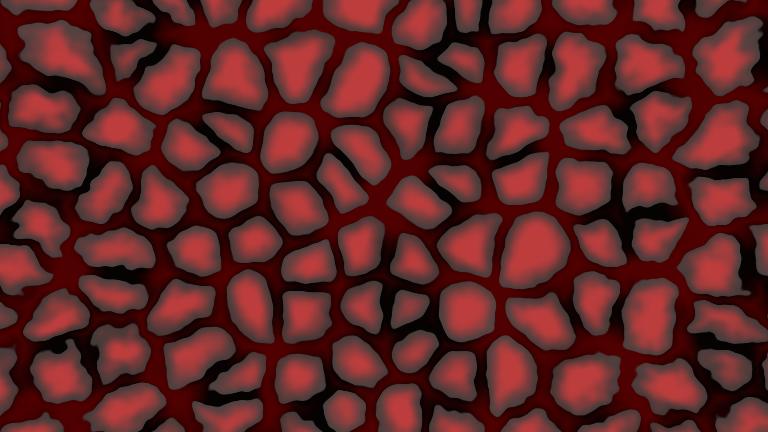
This texture is drawn by a WebGL 2 fragment shader. Its source:

```glsl
#version 300 es
precision highp float;
// Glowing red cells with grey rims, parted by dark crimson walls.

uniform vec2 u_resolution;
out vec4 fragColor;

const float CENTRE_DENSITY = 7.6;   // cells per canvas height
const float DENSITY_FALLOFF = 0.9;  // cells grow toward the canvas edge
const float JITTER = 0.8;
const float WALL_HALF_WIDTH = 0.088;
const float CORNER_SHARPNESS = 16.0;

// Two pseudo-random values in 0..1 per lattice point
vec2 hash2(vec2 cell) {
    uvec2 h = uvec2(ivec2(cell) + 4096);
    h = h * 1664525u + 1013904223u;
    h.x += h.y * 1664525u;
    h.y += h.x * 1664525u;
    h ^= h >> 16u;
    h.x += h.y * 1664525u;
    h.y += h.x * 1664525u;
    h ^= h >> 16u;
    return vec2(h & 65535u) / 65535.0;
}

float cornerGradient(vec2 corner, vec2 offset) {
    return dot(hash2(corner) * 2.0 - 1.0, offset);
}

float gradientNoise(vec2 p) {
    vec2 i = floor(p);
    vec2 f = p - i;
    vec2 u = f * f * f * (f * (f * 6.0 - 15.0) + 10.0);
    vec2 e = vec2(1.0, 0.0);
    float low = mix(cornerGradient(i, f), cornerGradient(i + e, f - e), u.x);
    float high = mix(cornerGradient(i + e.yx, f - e.yx), cornerGradient(i + 1.0, f - 1.0), u.x);
    return mix(low, high, u.y);
}

vec2 warp(vec2 p, float frequency, float amount) {
    vec2 q = p * frequency;
    return amount * vec2(gradientNoise(q + 31.7), gradientNoise(q - 57.3));
}

vec2 seedPoint(vec2 cell) {
    return cell + 0.5 + JITTER * (hash2(cell) - 0.5);
}

// x: distance to the nearest seed, y: rounded distance to the cell border
vec2 cellDistances(vec2 p) {
    vec2 home = floor(p);
    vec2 nearestCell = home;
    vec2 toNearest = vec2(8.0);
    for (int y = -2; y <= 2; y++) {
        for (int x = -2; x <= 2; x++) {
            vec2 cell = home + vec2(x, y);
            vec2 toSeed = seedPoint(cell) - p;
            if (dot(toSeed, toSeed) < dot(toNearest, toNearest)) {
                toNearest = toSeed;
                nearestCell = cell;
            }
        }
    }
    // Soft minimum over the bisectors with all neighbours
    float total = 0.0;
    for (int y = -2; y <= 2; y++) {
        for (int x = -2; x <= 2; x++) {
            if (x == 0 && y == 0) continue;
            vec2 toSeed = seedPoint(nearestCell + vec2(x, y)) - p;
            float border = dot(0.5 * (toNearest + toSeed), normalize(toSeed - toNearest));
            total += exp(-CORNER_SHARPNESS * border);
        }
    }
    return vec2(length(toNearest), -log(total) / CORNER_SHARPNESS);
}

// Black at narrow passages, crimson at wide junctions
vec3 wallColor(float seedDistance) {
    float redness = smoothstep(0.28, 0.72, seedDistance);
    return mix(vec3(0.02, 0.006, 0.006), vec3(0.31, 0.0, 0.0), redness);
}

// Grey rim fading into a red core
vec3 cellColor(float borderDistance, float tint) {
    vec3 rim = vec3(0.26, 0.235, 0.23) + 0.06 * tint;
    vec3 core = vec3(0.74, 0.24, 0.24);
    return mix(rim, core, smoothstep(0.06, 0.39, borderDistance));
}

void main() {
    vec2 p = (gl_FragCoord.xy - 0.5 * u_resolution) / u_resolution.y;
    float radiusSq = dot(p, p);
    vec2 q = p * (CENTRE_DENSITY - DENSITY_FALLOFF * radiusSq);

    // Outlines get more ragged away from the centre
    float roughness = mix(0.4, 1.0, smoothstep(0.0, 0.6, radiusSq));
    vec2 warped = q + warp(q, 0.9, 0.25)
                    + warp(q, 2.6, 0.24 * roughness)
                    + warp(q, 6.0, 0.07 * roughness);

    vec2 d = cellDistances(warped);
    float pixel = CENTRE_DENSITY / u_resolution.y;
    float inside = smoothstep(-0.6 * pixel, 0.6 * pixel, d.y - WALL_HALF_WIDTH);
    float tint = gradientNoise(q * 0.8 + 11.0);
    fragColor = vec4(mix(wallColor(d.x), cellColor(d.y, tint), inside), 1.0);
}
```
